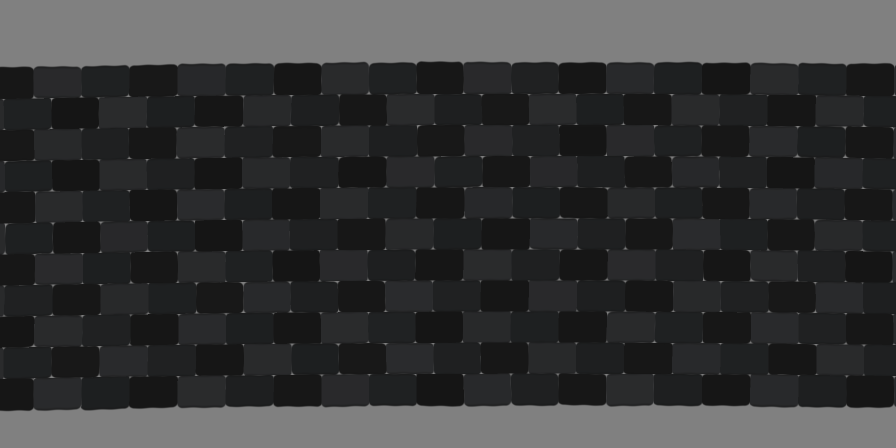
This texture is drawn by a WebGL 2 fragment shader. Its source:

```glsl
#version 300 es
precision highp float;
// Draws a band of dark rounded bricks in running bond on plain grey.
// Each brick is a slightly tilted rounded box; three tones alternate along a
// row, and grey shows through where the rounded corners leave gaps.

uniform vec2 u_resolution;
out vec4 fragColor;

// Layout, in canvas heights
const vec2 PITCH = vec2(0.1065, 0.0694);
const vec2 ORIGIN = vec2(0.0768, 0.0964);
const float ROWS = 11.0;
const float ODD_SHIFT = 1.37;      // in bricks
const float SAG = 0.008;           // drop of the rows towards the sides
const float SAG_CENTRE = 1.2;

// Brick shape
const float CORNER = 0.012;
const float OVERLAP = 0.0006;
const float SIZE_JITTER = 0.0012;
const float TILT = 0.022;
const float WOBBLE = 0.0006;
const float SOFTNESS = 0.0042;
const float RIM_WIDTH = 0.006;
const float RIM_STRENGTH = 0.45;
const float TONE_JITTER = 0.006;

// Colours
const vec3 GREY = vec3(0.502);
const vec3 LIGHT_BRICK = vec3(0.160, 0.163, 0.169);
const vec3 MID_BRICK = vec3(0.120, 0.126, 0.130);
const vec3 DARK_BRICK = vec3(0.088);
const vec3 RIM = vec3(0.085);

float hash(vec2 p) {
    p = fract(p * vec2(0.1031, 0.1137));
    p += dot(p, p.yx + 33.33);
    return fract((p.x + p.y) * p.x * 17.0);
}

float signedHash(vec2 p) {
    return 2.0 * hash(p + 50.0) - 1.0;
}

float roundedBox(vec2 p, vec2 halfSize, float radius) {
    vec2 q = abs(p) - halfSize + radius;
    return length(max(q, 0.0)) + min(max(q.x, q.y), 0.0) - radius;
}

vec3 brickTone(float column) {
    float kind = mod(column, 3.0);
    return kind < 0.5 ? LIGHT_BRICK : kind < 1.5 ? MID_BRICK : DARK_BRICK;
}

vec3 wall(vec2 p, float softness) {
    // Uneven courses
    float fromCentre = p.x - SAG_CENTRE;
    p.y += SAG * fromCentre * fromCentre;
    p.x += 0.002 * sin(p.x * 5.0 + p.y * 9.0);

    // Cell of the running bond
    vec2 grid = (p - ORIGIN) / PITCH;
    float row = clamp(floor(grid.y), 0.0, ROWS - 1.0);
    grid.x -= ODD_SHIFT * mod(row, 2.0);
    vec2 cell = vec2(floor(grid.x), row);
    vec2 local = (grid - cell - 0.5) * PITCH;

    // Hand-laid outline
    local.y += TILT * signedHash(cell) * local.x;
    local += WOBBLE * sin(local.yx * 130.0 + 6.28 * hash(cell + 7.0));
    vec2 jitter = vec2(signedHash(cell + 13.0), signedHash(cell + 29.0));
    vec2 halfSize = 0.5 * PITCH + OVERLAP + SIZE_JITTER * jitter;
    float dist = roundedBox(local, halfSize, CORNER);

    // Tone, darkened along the bed joints
    vec3 brick = brickTone(cell.x) + TONE_JITTER * signedHash(cell + 41.0);
    float rim = smoothstep(-RIM_WIDTH, 0.0, abs(local.y) - halfSize.y);
    brick = mix(brick, RIM, RIM_STRENGTH * rim);
    return mix(brick, GREY, smoothstep(-0.2 * softness, 0.8 * softness, dist));
}

void main() {
    float pixel = 1.0 / u_resolution.y;
    float softness = max(SOFTNESS, pixel);
    vec3 colour = vec3(0.0);

    // Four samples smooth the seams between tones
    for (int i = 0; i < 4; i++) {
        vec2 offset = vec2(i % 2, i / 2) * 0.5 - 0.25;
        colour += wall((gl_FragCoord.xy + offset) * pixel, softness);
    }
    fragColor = vec4(colour * 0.25, 1.0);
}
```
